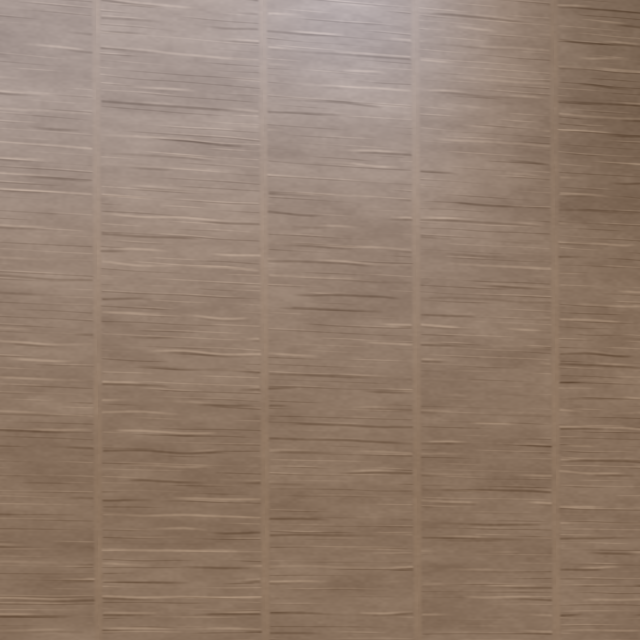
Give the GLSL for this texture, as a Shadertoy shader.

```glsl
// Wood-look wall panels seen at a slight angle: five vertical strips that narrow
// to the right, each with its own fine horizontal grain and broken grooves.
// Stretched value noise makes the grain; a soft sheen lights the upper part.

const vec3 WARM_BROWN = vec3(0.515, 0.422, 0.342);
const vec3 TAUPE      = vec3(0.600, 0.523, 0.470);
const vec3 COOL_SHEEN = vec3(0.700, 0.660, 0.660);
const vec3 SEAM_TINT  = vec3(0.022, 0.018, 0.012);

const float FIRST_SEAM  = 0.152;  // position of the leftmost seam
const float PANEL_WIDTH = 0.261;  // width of the panel to its right
const float SHRINK      = 0.911;  // width ratio of successive panels

float hash(vec2 p) {
    vec3 q = fract(vec3(p.xyx) * 0.1031);
    q += dot(q, q.yzx + 33.33);
    return fract((q.x + q.y) * q.z);
}

float noise(vec2 p) {
    vec2 cell = floor(p), f = fract(p);
    f = f * f * (3.0 - 2.0 * f);
    float low  = mix(hash(cell), hash(cell + vec2(1, 0)), f.x);
    float high = mix(hash(cell + vec2(0, 1)), hash(cell + vec2(1, 1)), f.x);
    return mix(low, high, f.y);
}

// Panel coordinate: whole numbers lie on the seams
float panelCoord(float x) {
    return log(1.0 - (x - FIRST_SEAM) * (1.0 - SHRINK) / PANEL_WIDTH) / log(SHRINK);
}

// Layers of long fibres, centred on zero
float grain(vec2 p, float seed) {
    float sum = 0.0, weight = 0.5;
    vec2 scale = vec2(1.3, 24.0);
    for (int i = 0; i < 5; i++) {
        sum += weight * (noise(p * scale + seed + float(i) * 17.3) - 0.5);
        scale *= vec2(2.1, 1.85);
        weight *= 0.8;
    }
    return sum;
}

// Broken lines, one per row: x is the dark groove, y the bright lip above it
vec2 grooves(vec2 p, float rows, float width, float seed) {
    float row = floor(p.y * rows);
    float rnd = hash(vec2(row, seed));
    float wobble = 0.16 * (noise(vec2(p.x * 4.0, row + seed)) - 0.5);
    float d = (fract(p.y * rows) - mix(0.32, 0.65, rnd) - wobble) / rows;
    float darkRun  = smoothstep(0.45, 0.85, noise(vec2(p.x * 2.7 + rnd * 9.0, row + seed)));
    float lightRun = smoothstep(0.45, 0.90, noise(vec2(p.x * 3.3 + rnd * 5.0, row + seed + 71.0)));
    float darkLine  = 1.0 - smoothstep(0.0, width, abs(d));
    float lightLine = 1.0 - smoothstep(0.0, width, abs(d - width));
    return vec2(darkLine * darkRun, lightLine * lightRun);
}

// Amount of reflected light, 0 in shade to 1 in the sheen
float sheen(vec2 uv) {
    float rise = smoothstep(0.18, 0.98, uv.y);
    float fade = 1.0 - smoothstep(0.60, 1.02, uv.x);
    vec2 spot = (uv - vec2(0.54, 0.99)) / vec2(0.16, 0.14);
    return 0.07 + 0.72 * rise * fade + 0.22 * exp(-dot(spot, spot));
}

vec3 woodColor(float light) {
    vec3 lower = mix(WARM_BROWN, TAUPE, clamp(light * 2.0, 0.0, 1.0));
    return mix(lower, COOL_SHEEN, clamp(light * 2.0 - 1.0, 0.0, 1.2));
}

void mainImage(out vec4 fragColor, in vec2 fragCoord) {
    vec2 uv = fragCoord / iResolution.xy;

    // Panel layout; the grain slopes down to the right near the top
    float along = panelCoord(uv.x + 0.004 * (uv.y - 0.5));
    float panel = floor(along);
    float seed = 40.0 + panel * 23.7;
    vec2 p = vec2(along, uv.y * (1.0 + 0.09 * uv.x));

    // Seam band with ragged ends of the grain
    float seamDist = abs(along - floor(along + 0.5)) * PANEL_WIDTH * pow(SHRINK, along);
    float ragged = 0.003 * noise(vec2(seed, p.y * 130.0));
    float inside = smoothstep(0.002, 0.008, seamDist - ragged);
    float seam = 1.0 - smoothstep(0.002, 0.009, seamDist);

    // Base light, darker in the upper right
    float light = sheen(uv);
    vec3 color = woodColor(light);
    color *= 1.0 - 0.10 * smoothstep(0.72, 1.0, uv.x) * smoothstep(0.35, 1.0, uv.y);

    // Fibres and grooves
    float relief = mix(0.35, 1.0, inside);
    vec2 coarse = grooves(p, 38.0, 0.0036, seed);
    vec2 fine = grooves(p + vec2(0.0, 0.007), 85.0, 0.0021, seed + 11.0);
    float dark = 0.085 * coarse.x + 0.050 * fine.x;
    float bright = 0.085 * coarse.y + 0.050 * fine.y;
    color += relief * 0.080 * grain(p, seed) * vec3(1.0, 1.0, 0.96);
    color += inside * (bright * vec3(1.0, 0.95, 0.85) - dark);

    // Seam highlight, blotches and fine speckle
    color += seam * SEAM_TINT * (0.6 + 0.8 * noise(vec2(seed, p.y * 40.0)));
    color += 0.016 * (noise(uv * vec2(9.0, 14.0)) - 0.5);
    color += 0.018 * (noise(uv * vec2(150.0, 260.0)) - 0.5);

    fragColor = vec4(clamp(color, 0.0, 1.0), 1.0);
}
```
